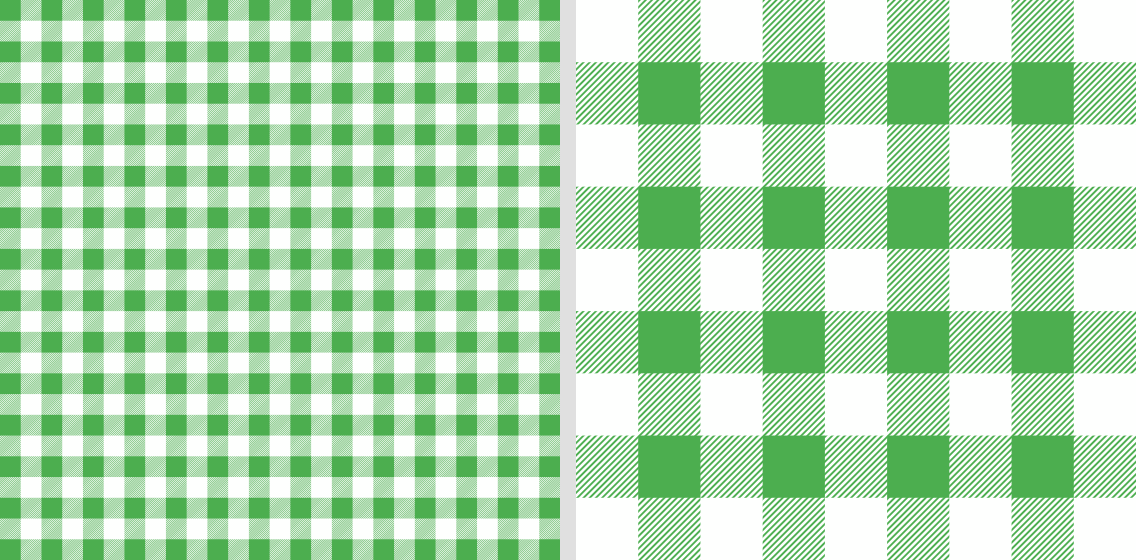
Left: the whole. Right: its middle third, enlarged.
Reproduce this pattern procedurally as a WebGL 1 fragment shader.

```glsl
precision highp float;

uniform vec2 u_resolution;

// Running total of a unit-period pulse that is on for the first part of each period
float pulseIntegral(float x, float duty) {
    return floor(x) * duty + min(fract(x), duty);
}

// Pulse averaged over a filter window, which smooths its edges
float stripe(float x, float duty, float window) {
    float halfWindow = 0.5 * window;
    return (pulseIntegral(x + halfWindow, duty) - pulseIntegral(x - halfWindow, duty)) / window;
}

void main() {
    // 27 checks span the canvas, starting and ending on a coloured band
    vec2 checks = 27.0 * gl_FragCoord.xy / u_resolution;
    vec2 pixel = 27.0 / u_resolution;

    float column = stripe(0.5 * checks.x, 0.5, 0.5 * pixel.x);
    float row = stripe(0.5 * checks.y, 0.5, 0.5 * pixel.y);

    // Fine twill rising to the right, ten threads per check
    float twill = stripe(10.0 * (checks.x - checks.y), 0.43, 15.0 * pixel.x);

    // Solid where bands cross, twill where only one band passes
    float crossing = column * row;
    float single = column + row - 2.0 * crossing;
    float ink = crossing + single * twill;

    vec3 cloth = vec3(0.995, 1.0, 0.995);
    vec3 green = vec3(0.298, 0.682, 0.310);
    gl_FragColor = vec4(mix(cloth, green, ink), 1.0);
}
```
